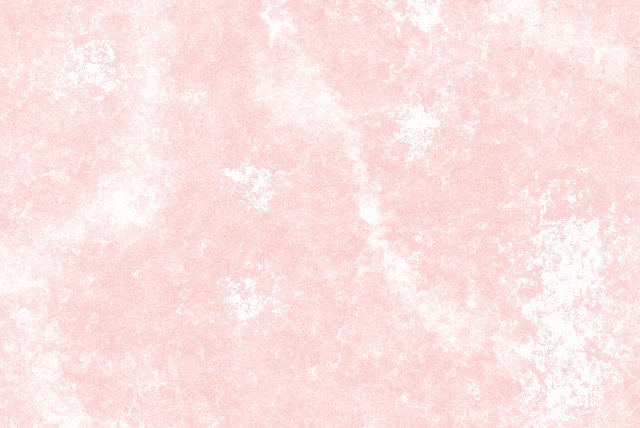
Give the GLSL for this texture, as a WebGL 2 fragment shader.

```glsl
#version 300 es
precision highp float;

uniform vec2 u_resolution;
out vec4 fragColor;

const vec3 ROSE = vec3(0.985, 0.800, 0.802);
const vec3 BLUSH = vec3(0.992, 0.895, 0.890);
const vec3 MILK = vec3(1.0, 0.992, 0.990);
const mat2 TURN = mat2(0.8, 0.6, -0.6, 0.8);

vec2 hash2(vec2 p) {
    vec3 q = fract(p.xyx * vec3(0.1031, 0.1030, 0.0973));
    q += dot(q, q.yzx + 33.33);
    return fract((q.xx + q.yz) * q.zy);
}

// Distances to the nearest and second nearest cell points
vec2 cells(vec2 p) {
    vec2 base = floor(p), f = p - base;
    vec2 nearest = vec2(4.0);
    for (int y = -1; y <= 1; y++) {
        for (int x = -1; x <= 1; x++) {
            vec2 offset = vec2(x, y);
            float d = length(offset + hash2(base + offset) - f);
            nearest = d < nearest.x ? vec2(d, nearest.x) : vec2(nearest.x, min(nearest.y, d));
        }
    }
    return nearest;
}

// Cellular noise in octaves, centred near 0.45
float cellLayers(vec2 p, int octaves, float gain) {
    float sum = 0.0, total = 0.0, amp = 1.0;
    for (int i = 0; i < octaves; i++) {
        sum += amp * cells(p).x;
        total += amp;
        amp *= gain;
        p = TURN * p * 2.03 + 17.3;
    }
    return sum / total;
}

// Rotated, bent sine waves, centred on zero
float sineLayers(vec2 p, int octaves) {
    float sum = 0.0, amp = 0.5;
    for (int i = 0; i < octaves; i++) {
        p = TURN * p * 1.75 + 1.3;
        sum += amp * sin(p.x + 1.6 * sin(p.y));
        amp *= 0.6;
    }
    return sum;
}

// Soft streak from a to b that fades with distance
float streak(vec2 p, vec2 a, vec2 b, float width) {
    vec2 ab = b - a;
    float along = clamp(dot(p - a, ab) / dot(ab, ab), 0.0, 1.0);
    float d = length(p - a - ab * along) / width;
    return exp(-d * d);
}

// Thin line along the cell borders
float crack(vec2 p, float width) {
    vec2 d = cells(p);
    return 1.0 - smoothstep(0.0, width, d.y - d.x);
}

// Scattered round areas, larger towards the right
float patches(vec2 p, float aspect) {
    float sum = 0.0;
    for (int i = 1; i <= 7; i++) {
        vec2 c = fract(float(i) * vec2(0.7549, 0.5698) + vec2(0.12, 0.58));
        float radius = mix(0.075, 0.15, smoothstep(0.6, 0.9, c.x));
        vec2 d = (p - c * vec2(aspect, 1.0)) / radius;
        sum += exp(-dot(d, d));
    }
    return sum;
}

void main() {
    vec2 p = gl_FragCoord.xy / u_resolution.y;
    float aspect = u_resolution.x / u_resolution.y;

    // Noise fields, with edges frayed by small cells
    vec2 bend = vec2(sineLayers(p * 3.0, 3), sineLayers(p * 3.0 + 7.7, 3));
    vec2 fray = vec2(cellLayers(p * 22.0, 3, 0.7), cellLayers(p * 22.0 + 41.0, 3, 0.7)) - 0.45;
    vec2 q = p + 0.035 * bend + 0.05 * fray;
    float cloud = sineLayers(p * 2.2 + 0.6 * bend + 3.0 * fray + 4.0, 4);
    float detail = cellLayers(q * 8.0, 5, 0.8);
    float rough = cellLayers(p * vec2(46.0, 40.0) + 1.5 * bend + 3.0 * fray, 3, 0.85);
    float grain = cells(p * 150.0 + 9.0).x;

    // Mottled stone
    float tone = 0.345 + 0.12 * cloud + 0.85 * (detail - 0.45) + 0.42 * (grain - 0.45);
    tone += 0.25 * smoothstep(0.50, 0.62, rough + 0.10 * cloud);

    // Broad pale veins
    vec2 v = q + 0.04 * fray.yx;
    float veins = streak(v, vec2(0.64, 1.0), vec2(0.98, 0.28), 0.016);
    veins += 0.9 * streak(v, vec2(0.67, 0.80), vec2(0.73, 0.68), 0.07);
    veins += 0.7 * streak(v, vec2(0.84, 0.53), vec2(0.97, 0.48), 0.012);
    veins += 0.8 * streak(v, vec2(0.36, 1.0), vec2(0.31, 0.50), 0.065);
    veins += 0.6 * streak(v, vec2(0.31, 0.55), vec2(0.02, 0.42), 0.05);
    veins += 0.8 * streak(v, vec2(0.05, 0.36), vec2(0.15, 0.02), 0.045);
    veins += 0.6 * streak(v, vec2(0.97, 0.28), vec2(1.16, 0.20), 0.05);
    veins += 0.8 * streak(v, vec2(1.20, 0.98), vec2(1.40, 0.86), 0.04);
    tone += 0.52 * min(veins, 1.0) * clamp(0.9 + 1.5 * (detail - 0.45), 0.3, 1.2);

    // Fine broken cracks
    float broken = smoothstep(-0.1, 0.4, cloud + 2.0 * (rough - 0.45));
    tone += 0.32 * broken * crack(q * 5.0 + 0.25 * bend.yx, 0.05);
    tone += 0.24 * broken * crack(q * 13.0 + 0.5 * bend, 0.09);

    // White flakes
    float area = clamp(patches(q, aspect) * (1.05 + 0.5 * cloud), 0.0, 1.0);
    float flakes = smoothstep(-0.03, 0.05, rough + 0.5 * (detail - 0.45) - mix(0.76, 0.31, area));
    tone = mix(tone + 0.08 * area, 1.0, 0.95 * flakes);

    tone = clamp(tone, 0.0, 1.0);
    vec3 color = mix(ROSE, BLUSH, min(tone * 2.0, 1.0));
    color = mix(color, MILK, max(tone * 2.0 - 1.0, 0.0));
    fragColor = vec4(color, 1.0);
}
```
